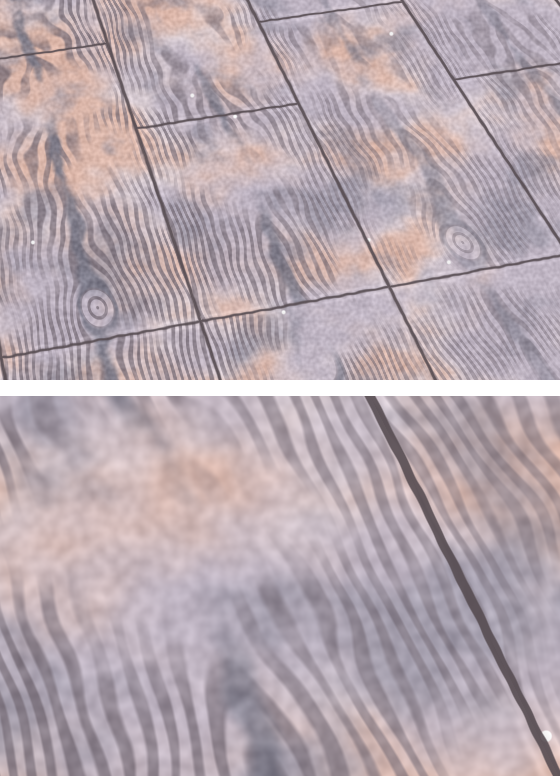
Top, the full canvas; bottom, a detail of the centre.
Give the GLSL for this texture, as a Shadertoy shader.

```glsl
// Weathered wood-grain stamped concrete planks, seen in perspective with staggered joints.

// Layout: u counts planks across, v runs along them (y down, unit = canvas height)
const vec2  DEPTH      = vec2(0.406, 0.16);   // plank width at top, growth per y
const vec2  LONG_SEAM  = vec2(0.161, 0.175);  // offset and lean of first long seam
const vec2  CROSS_SEAM = vec2(0.183, 0.9425); // lean and height of the common cut
const float JOINT_EVEN = -1.83;
const float JOINT_ODD  = -1.17;
const float SEAM_HALF  = 0.0042;
const float CUT_HALF   = 0.0033;

// Grain
const float GRAIN_LINES = 27.0;  // lines per plank width
const float ARCH_RATE   = 3.2;   // nested arches per unit of v
const float HEART_POS   = 0.51;  // grain centre across a plank
const float KNOT_RADIUS = 0.085;
const float KNOT_EVEN   = -0.16;
const float KNOT_ODD    = 0.30;

// Colours
const vec3 PINK     = vec3(0.83, 0.74, 0.735);
const vec3 PALE     = vec3(0.87, 0.82, 0.835);
const vec3 LAVENDER = vec3(0.75, 0.71, 0.765);
const vec3 PEACH    = vec3(0.86, 0.69, 0.62);
const vec3 SLATE    = vec3(0.57, 0.56, 0.62);
const vec3 GRAIN    = vec3(0.46, 0.42, 0.46);
const vec3 STREAK   = vec3(0.46, 0.46, 0.52);
const vec3 SEAM     = vec3(0.34, 0.30, 0.32);

const float TAU = 6.28318;

vec2 hash2(vec2 p) {
    vec3 q = fract(p.xyx * vec3(0.1031, 0.1030, 0.0973));
    q += dot(q, q.yzx + 33.33);
    return fract((q.xx + q.yz) * q.zy);
}

float corner(vec2 cell, vec2 offset) {
    float angle = TAU * hash2(cell).x;
    return dot(vec2(cos(angle), sin(angle)), offset);
}

float gradientNoise(vec2 p) {
    vec2 i = floor(p), f = fract(p), e = vec2(1.0, 0.0);
    vec2 s = f * f * f * (f * (f * 6.0 - 15.0) + 10.0);
    return 1.4 * mix(mix(corner(i, f), corner(i + e, f - e), s.x),
                     mix(corner(i + e.yx, f - e.yx), corner(i + 1.0, f - 1.0), s.x), s.y);
}

float fbm(vec2 p) {
    float sum = 0.0, amp = 0.55;
    for (int i = 0; i < 4; i++) {
        sum += amp * gradientNoise(p);
        p = mat2(1.6, 1.2, -1.2, 1.6) * p + 7.3;
        amp *= 0.5;
    }
    return sum;
}

// Soft-edged line from a distance
float stroke(float dist, float halfWidth, float soft) {
    return 1.0 - smoothstep(halfWidth - soft, halfWidth + soft, abs(dist));
}

// x: dark grain lines, y: broad streak along the heart of the plank
vec2 woodGrain(float across, float v, float seed, float knotV) {
    float q = across - HEART_POS + 0.05 * gradientNoise(vec2(v * 1.7, seed));
    float d = length(vec2(q, 0.8 * (v - knotV)));
    // Lines flow around the knot
    float flow = q * (1.0 - KNOT_RADIUS * KNOT_RADIUS / max(d * d, KNOT_RADIUS * KNOT_RADIUS));
    float phase = GRAIN_LINES * sqrt(flow * flow + 0.0025)
                - ARCH_RATE * v * exp(-flow * flow / 0.04)
                + 0.55 * gradientNoise(vec2(across * 7.0 + seed, v * 5.0));
    float cutoff = 0.5 + 0.3 * gradientNoise(vec2(across * 14.0, v * 6.0 + seed));
    float lines = smoothstep(cutoff - 0.25, cutoff + 0.3, 0.5 + 0.5 * cos(TAU * phase));
    // Rings inside the knot
    float inside = 1.0 - smoothstep(0.85, 1.1, d / KNOT_RADIUS);
    float rings = smoothstep(0.1, 0.9, cos(2.0 * TAU * d / KNOT_RADIUS));
    float streakWidth = 0.028 + 0.03 * gradientNoise(vec2(v * 4.0, seed + 4.0));
    float streak = stroke(flow + 0.02 * gradientNoise(vec2(v * 9.0, seed)), streakWidth, 0.018);
    return vec2(mix(lines, rings, inside), streak * (1.0 - inside));
}

void mainImage(out vec4 fragColor, in vec2 fragCoord) {
    float pixel = 1.0 / iResolution.y;
    vec2 p = fragCoord * pixel;
    p.y = 1.0 - p.y;

    // Perspective plank coordinates
    float width = DEPTH.x + DEPTH.y * p.y;
    float u = (p.x + LONG_SEAM.x - LONG_SEAM.y * p.y) / width;
    float v = (CROSS_SEAM.x * p.x + p.y - CROSS_SEAM.y) / width;
    float column = floor(u), across = fract(u);
    float odd = mod(column, 2.0);
    float joint = mix(JOINT_EVEN, JOINT_ODD, odd);
    float row = step(0.0, v) - step(v, joint);
    float seed = column * 7.3 + row * 3.1 + 20.0;

    // Mottled stain, cooler and paler to the right
    float right = smoothstep(0.8, 2.7, u);
    float blotch = fbm(p * 4.0 + 3.0);
    float warm = fbm(p * vec2(3.2, 4.2) + 11.0);
    vec3 color = mix(PINK, PALE, smoothstep(-0.25, 0.35, blotch + 0.12 * right));
    color = mix(color, PEACH, 0.75 * smoothstep(0.0, 0.4, warm + 0.08 - 0.14 * right));
    color = mix(color, LAVENDER, smoothstep(-0.1, 0.4, 0.25 * right - warm));
    float smokeBand = exp(-pow((v + 0.38) / 0.24, 2.0));
    float smoke = fbm(vec2(u * 2.6, v * 3.0) + 31.0) + 0.2 * smokeBand;
    color = mix(color, SLATE, 0.6 * smoothstep(0.05, 0.5, smoke));

    // Grain, worn away in patches
    vec2 grain = woodGrain(across, v, seed, mix(KNOT_EVEN, KNOT_ODD, odd));
    float wear = fbm(vec2(u * 2.2, v * 2.4) + seed) + 0.22 * smokeBand
               - 0.2 * smoothstep(0.5, 0.9, across) * step(0.5, column);
    float strength = smoothstep(-0.3, 0.2, wear) * mix(0.85, 0.5, right);
    color = mix(color, GRAIN, grain.x * strength * 0.85);
    color = mix(color, STREAK, grain.y * mix(0.8, 0.4, right) * smoothstep(-0.4, 0.1, wear));

    // Grit and sparse pale chips
    color += 0.06 * gradientNoise(p * 95.0) + 0.07 * fbm(p * 32.0);
    vec2 cell = floor(p * 9.0), chip = hash2(cell + 5.0);
    float chipDist = length(fract(p * 9.0) - 0.2 - 0.6 * chip) / 9.0;
    color = mix(color, vec3(0.95), step(0.95, hash2(cell).y) * stroke(chipDist, 0.005, pixel));

    // Seams with a faint light lip
    float rough = 0.0025 * gradientNoise(p * 40.0);
    float longDist = (u - round(u)) * width * 0.92 + 0.5 * rough;
    float cutDist = min(abs(v * width + rough), abs((v - joint) * width + rough));
    float seamDist = min(abs(longDist) - SEAM_HALF, cutDist - CUT_HALF);
    color += 0.05 * stroke(seamDist - 0.007, 0.003, 0.004);
    color = mix(color, SEAM, 0.9 * (1.0 - smoothstep(-pixel, pixel, seamDist)));

    fragColor = vec4(clamp(color, 0.0, 1.0), 1.0);
}
```
